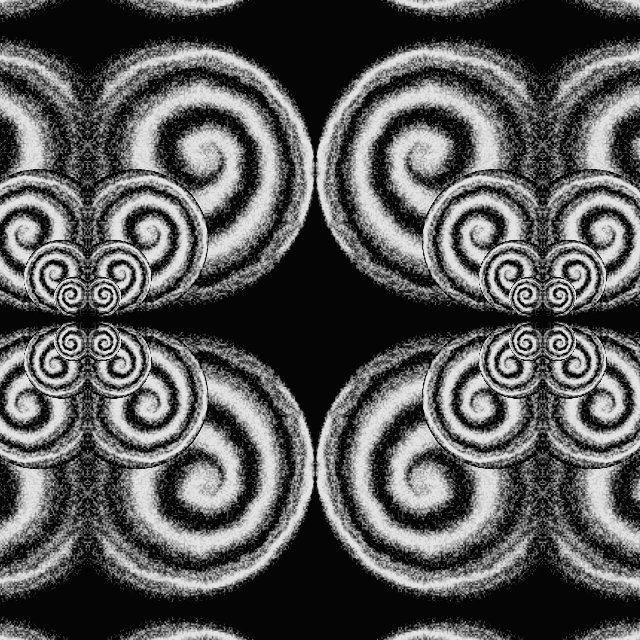
A WebGL 1 fragment shader for this pattern:

```glsl
precision highp float;
// Mirrored grid of butterfly-like clusters on black. Each quarter of a cluster
// holds four lobes shrinking towards the cluster centre; every lobe is a
// one-armed spiral drawn from warped polar coordinates and dusted with grain.

uniform vec2 u_resolution;

const float TAU = 6.2831853;
const vec2 CLUSTER = vec2(0.137, 0.5013);      // centre of one cluster
const vec2 HALF_CELL = vec2(0.3555, 0.4535);   // distance to the mirror lines
const vec2 LOBE_CENTRE = vec2(0.134, 0.243);
const vec2 EYE = vec2(0.185, 0.257);
const float SHRINK = 0.53;
const float ARM_GAP = 0.35;

float hash(vec2 p) {
  vec3 q = fract(vec3(p.xyx) * 0.1031);
  q += dot(q, q.yzx + 33.33);
  return fract((q.x + q.y) * q.z);
}

float noise(vec2 p) {
  vec2 i = floor(p);
  vec2 f = fract(p);
  f = f * f * (3.0 - 2.0 * f);
  float low = mix(hash(i), hash(i + vec2(1.0, 0.0)), f.x);
  float high = mix(hash(i + vec2(0.0, 1.0)), hash(i + 1.0), f.x);
  return mix(low, high, f.y);
}

float wave(float turns) {
  return 0.5 + 0.5 * cos(TAU * turns);
}

vec2 mirrorCell(vec2 p) {
  return abs(mod(p - CLUSTER + HALF_CELL, 2.0 * HALF_CELL) - HALF_CELL);
}

// Lobe outline, slightly fuller at the lower right
float lobeRadius(float angle) {
  return 0.213 + 0.016 * cos(angle + 0.9);
}

// Ring level (0 at the eye, 1 at the outline) and angle on off-centre rings
vec2 ringCoords(vec2 p) {
  float level = 0.5;
  float angle = 0.0;
  for (int i = 0; i < 5; i++) {
    vec2 d = p - mix(EYE, LOBE_CENTRE, level);
    angle = atan(d.y, d.x);
    level = length(d) / lobeRadius(angle);
  }
  return vec2(level, angle);
}

// Returns tone and coverage of one lobe
vec2 spiralLobe(vec2 p) {
  vec2 ring = ringCoords(p);
  float level = ring.x;
  float left = 0.5 - 0.5 * cos(ring.y);
  float wobble = noise(p * 34.0) + 0.5 * noise(p * 75.0) - 0.75;
  float phase = level / ARM_GAP + ring.y / TAU - 0.66 + 0.12 * wobble;

  // Main arm, with finer streaks towards the rim
  float arm = pow(wave(phase), 0.85);
  float streaks = wave(3.0 * phase + 0.2 * wobble);
  float outer = smoothstep(0.55, 0.9, level);
  float tone = mix(arm, 0.6 * arm + 0.45 * streaks, outer * 0.85);

  // Soft grey flank and bright eye
  float flank = smoothstep(0.4, 0.6, level) * smoothstep(0.35, 0.9, left);
  tone = mix(tone, 0.3 + 0.35 * streaks, 0.55 * flank);
  tone = max(tone, 0.8 * (1.0 - smoothstep(0.08, 0.22, level)));

  // Crisp rim on the right, crumbling elsewhere
  float crumble = mix(0.025, 0.15, sqrt(left));
  tone *= 1.0 - smoothstep(1.0 - crumble, 1.0, level);
  return vec2(tone, 1.0 - smoothstep(0.985, 1.0, level));
}

// Smaller lobes lie over larger ones
vec2 lobeCluster(vec2 p) {
  vec2 result = vec2(0.0);
  float size = 1.0;
  for (int i = 0; i < 4; i++) {
    vec2 lobe = spiralLobe(p / size);
    result.x = mix(result.x, lobe.x, lobe.y * 0.92);
    result.y = max(result.y, lobe.y);
    size *= SHRINK;
  }
  return result;
}

// Dark creases along the mirror axes and a dark cluster centre
float creases(vec2 p) {
  float r = length(p);
  vec2 slope = p / max(r, 0.001);
  float across = smoothstep(-0.03, 0.14, slope.y);
  float down = mix(0.45, 1.0, smoothstep(0.0, 0.12, slope.x));
  return across * down * smoothstep(0.012, 0.03, r);
}

void main() {
  vec2 p = mirrorCell(gl_FragCoord.xy / u_resolution.y);
  vec2 cluster = lobeCluster(p);
  float tone = cluster.x * creases(p);

  // Grain is strongest in the shadows
  float grain = noise(p * 430.0) - 0.5;
  tone += grain * mix(0.75, 0.3, clamp(tone, 0.0, 1.0));
  float light = smoothstep(0.08, 1.0, tone) * cluster.y;
  gl_FragColor = vec4(vec3(0.02 + 0.87 * pow(light, 0.75)), 1.0);
}
```
